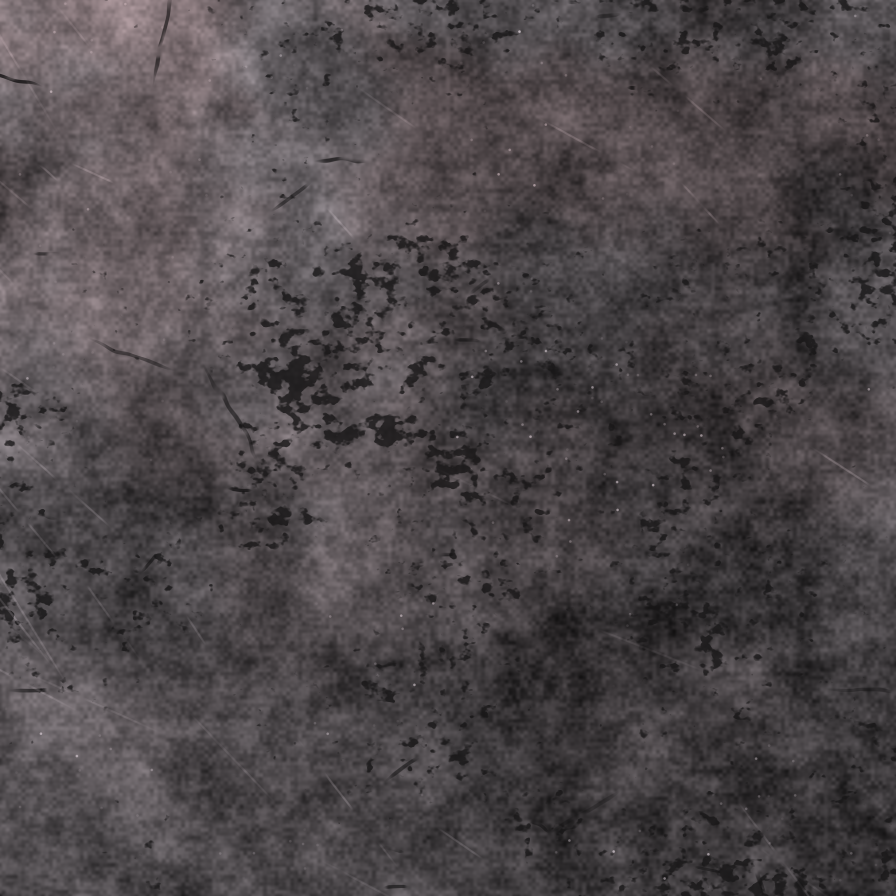
This texture is drawn by a WebGL 2 fragment shader. Its source:

```glsl
#version 300 es
precision highp float;
// Worn dark metal plate: mottled grey stain, pitting, scuffs, scratches and pale flecks.

uniform vec2 u_resolution;
out vec4 fragColor;

float hash(vec2 p) {
  vec3 q = fract(p.xyx * 0.1031);
  q += dot(q, q.yzx + 33.33);
  return fract((q.x + q.y) * q.z);
}

vec2 hash2(vec2 p) {
  return vec2(hash(p), hash(p + 47.3));
}

float noise(vec2 p) {
  vec2 cell = floor(p), f = fract(p);
  f = f * f * (3.0 - 2.0 * f);
  return mix(mix(hash(cell), hash(cell + vec2(1, 0)), f.x),
             mix(hash(cell + vec2(0, 1)), hash(cell + vec2(1, 1)), f.x), f.y);
}

float fbm(vec2 p, int octaves) {
  float sum = 0.0, amplitude = 0.5;
  for (int i = 0; i < octaves; i++) {
    sum += amplitude * noise(p);
    p = mat2(1.6, 1.2, -1.2, 1.6) * p + 17.7;
    amplitude *= 0.5;
  }
  return sum;
}

vec2 rotate(vec2 p, float angle) {
  float c = cos(angle), s = sin(angle);
  return vec2(c * p.x + s * p.y, c * p.y - s * p.x);
}

// Coverage of a line centred on the origin, tapering to both ends.
float scratch(vec2 p, float angle, float halfLength, float width, float soft) {
  vec2 q = rotate(p, angle);
  float along = abs(q.x) / halfLength;
  float taper = 1.0 - smoothstep(0.5, 1.0, along);
  return taper * (1.0 - smoothstep(width * taper, width * taper + soft, abs(q.y)));
}

// Jagged dark gouges, most of them short and nearly level.
float gouges(vec2 p, float soft) {
  vec2 bent = p + 0.016 * (vec2(noise(p * 13.0), noise(p * 13.0 + 31.0)) - 0.5)
                + 0.004 * (noise(p * 55.0) - 0.5);
  float broken = smoothstep(0.15, 0.5, noise(p * 70.0));
  float cover = 0.0;
  for (int i = 0; i < 26; i++) {
    vec2 id = vec2(float(i), 5.0);
    vec2 pick = hash2(id + 90.0);
    float angle = pick.x < 0.6 ? (pick.x - 0.35) * 0.8 : pick.y * 3.14;
    float size = hash(id + 21.0);
    float halfLength = 0.015 + 0.09 * size * size * size;
    float depth = mix(0.35, 0.95, hash(id + 63.0));
    cover = max(cover, depth * scratch(bent - hash2(id), angle, halfLength, 0.0012, soft));
  }
  return cover * broken;
}

// Fine pale hairlines, gathered toward the left side.
float hairlines(vec2 p, float soft) {
  float cover = 0.0;
  for (int i = 0; i < 30; i++) {
    vec2 id = vec2(float(i), 131.0);
    vec2 centre = hash2(id);
    centre.x *= centre.x;
    float angle = -0.7 + 0.7 * (hash(id + 11.0) - 0.5);
    float halfLength = 0.02 + 0.09 * hash(id + 29.0);
    float strength = mix(0.2, 0.8, hash(id + 71.0));
    cover = max(cover, strength * scratch(p - centre, angle, halfLength, 0.0003, soft));
  }
  return cover * smoothstep(0.2, 0.6, noise(p * 45.0));
}

// Ragged elongated patches where the pitting is dense.
float scuffs(vec2 p) {
  float ragged = 0.9 * (fbm(p * 28.0, 3) - 0.45);
  float cover = 0.0;
  for (int i = 0; i < 6; i++) {
    vec2 id = vec2(float(i), 211.0);
    vec2 size = vec2(0.035 + 0.05 * hash(id + 8.0), 0.015 + 0.025 * hash(id + 14.0));
    vec2 q = rotate(p - mix(vec2(0.1), vec2(0.9), hash2(id)), 0.5 * (hash(id + 3.0) - 0.5)) / size;
    cover = max(cover, (1.0 - smoothstep(0.3, 1.1, length(q) + ragged)) * mix(0.4, 1.0, hash(id + 40.0)));
  }
  return cover;
}

// One small jittered dot in a few of the cells.
float flecks(vec2 p, float cells, float soft) {
  vec2 cell = floor(p * cells);
  vec2 centre = (cell + 0.25 + 0.5 * hash2(cell)) / cells;
  float present = smoothstep(0.92, 1.0, hash(cell + 151.0));
  return present * (1.0 - smoothstep(0.0006, 0.0006 + soft, length(p - centre)));
}

void main() {
  vec2 p = gl_FragCoord.xy / u_resolution.y;
  float soft = max(1.2 / u_resolution.y, 0.0016);

  // Broad light falloff from the upper left
  vec2 t = clamp(p, 0.0, 1.0);
  float tone = mix(mix(0.30, 0.20, t.x), mix(0.415, 0.285, t.x), t.y);

  // Stains, mottling, level brushing and fine grain
  float patches = fbm(p * 5.0 + 3.0, 4);
  tone += 0.27 * (patches - 0.47);
  tone += 0.26 * (fbm(p * vec2(19.0, 16.0) + 9.0, 4) - 0.47);
  tone += 0.19 * (fbm(p * 65.0, 3) - 0.44);
  tone += 0.09 * (fbm(p * vec2(14.0, 150.0), 2) - 0.375);
  tone += 0.11 * (noise(p * 230.0) - 0.5);

  // Pale rubbed wear, strongest on the left
  float wear = smoothstep(0.48, 0.72, fbm(p * vec2(15.0, 9.0) + 40.0, 5));
  tone += 0.12 * wear * (1.0 - smoothstep(0.1, 0.6, t.x)) * smoothstep(0.1, 0.8, t.y);

  // Dark pits and gouges
  float pitField = fbm(p * vec2(85.0, 105.0) + 60.0, 3) + 0.03;
  pitField += 0.8 * (fbm(p * 6.0 + 80.0, 3) - 0.44) + 0.27 * scuffs(p);
  float pits = smoothstep(0.70, 0.84, pitField);
  tone = mix(tone, 0.09, 0.8 * pits);
  tone = mix(tone, 0.07, 0.85 * gouges(p, soft));

  // Pale hairlines and flecks
  tone += 0.17 * hairlines(p, soft);
  tone += 0.4 * flecks(p, 75.0, soft) * smoothstep(0.4, 0.6, fbm(p * 7.0 + 25.0, 3));

  // Warm stain above, cooler steel below
  float warmth = smoothstep(0.3, 0.65, fbm(p * 6.0 + 110.0, 4)) * t.y;
  vec3 tint = mix(vec3(0.985, 0.935, 0.97), vec3(1.02, 0.90, 0.925), warmth);
  fragColor = vec4(clamp(max(tone, 0.05) * tint, 0.0, 1.0), 1.0);
}
```
